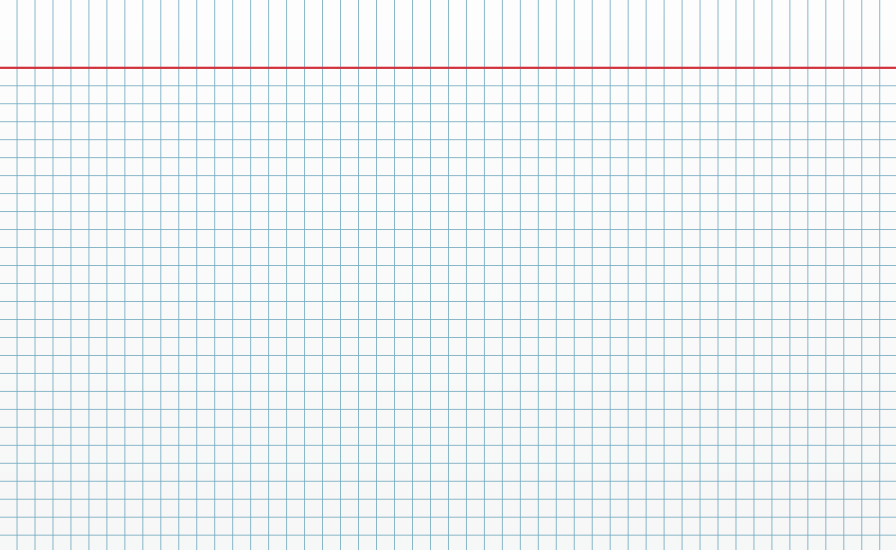
Reproduce this pattern procedurally as a Shadertoy shader.

```glsl
#define CELL 0.02006
#define COLUMN_X 0.50045
#define MARGIN_DEPTH 0.0757
#define RULE_WIDTH 0.00094
#define MARGIN_WIDTH 0.0025
#define RULE_COLOR vec3(0.45, 0.67, 0.75)
#define MARGIN_COLOR vec3(0.82, 0.20, 0.24)
#define PAPER_TOP vec3(0.992)
#define PAPER_BOTTOM vec3(0.966, 0.967, 0.967)

// Share of a pixel covered by a line at the given distance
float lineCoverage(float dist, float width, float pixel) {
    float overlap = 0.5 * (width + pixel) - abs(dist);
    return clamp(overlap / pixel, 0.0, min(width / pixel, 1.0));
}

// Signed distance to the nearest line of an evenly spaced set
float repeatDistance(float x) {
    return (fract(x / CELL + 0.5) - 0.5) * CELL;
}

void mainImage(out vec4 fragColor, in vec2 fragCoord) {
    // Canvas widths: x from the left, depth down from the top
    float pixel = 1.0 / iResolution.x;
    float x = fragCoord.x * pixel;
    float depth = (iResolution.y - fragCoord.y) * pixel;
    float belowMargin = depth - MARGIN_DEPTH;

    // Softly shaded paper
    vec3 color = mix(PAPER_BOTTOM, PAPER_TOP, fragCoord.y / iResolution.y);

    // Columns run the full height, rows start one cell below the margin
    float columns = lineCoverage(repeatDistance(x - COLUMN_X), RULE_WIDTH, pixel);
    float rows = lineCoverage(repeatDistance(belowMargin), RULE_WIDTH, pixel);
    rows *= step(0.5 * CELL, belowMargin);
    color = mix(color, RULE_COLOR, columns);
    color = mix(color, RULE_COLOR, rows);

    // Red margin rule on top
    color = mix(color, MARGIN_COLOR, lineCoverage(belowMargin, MARGIN_WIDTH, pixel));

    fragColor = vec4(color, 1.0);
}
```
